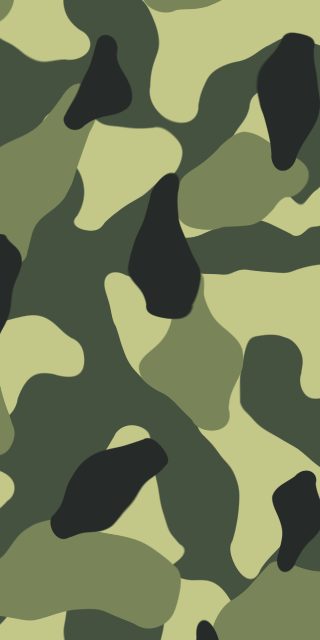
Reproduce this pattern procedurally as a Shadertoy shader.

```glsl
// Woodland camouflage: lobed pale, olive and black patches over dark green.

vec2 hash2(vec2 p) {
    p = vec2(dot(p, vec2(127.1, 311.7)), dot(p, vec2(269.5, 183.3)));
    return fract(sin(p) * 43758.5);
}

float gradientNoise(vec2 p) {
    vec2 i = floor(p), f = p - i;
    vec2 u = f * f * f * (f * (f * 6.0 - 15.0) + 10.0);
    vec2 right = vec2(1, 0), up = vec2(0, 1);
    float a = dot(hash2(i) * 2.0 - 1.0, f);
    float b = dot(hash2(i + right) * 2.0 - 1.0, f - right);
    float c = dot(hash2(i + up) * 2.0 - 1.0, f - up);
    float d = dot(hash2(i + 1.0) * 2.0 - 1.0, f - 1.0);
    return mix(mix(a, b, u.x), mix(c, d, u.x), u.y);
}

float smoothUnion(float a, float b, float k) {
    float h = max(k - abs(a - b), 0.0) / k;
    return min(a, b) - h * h * k * 0.25;
}

// Distance to an arm that starts at the origin and narrows to its tip
float taperedArm(vec2 p, vec2 tip, float radius) {
    float t = clamp(dot(p, tip) / dot(tip, tip), 0.0, 1.0);
    return length(p - tip * t) - radius * mix(1.45, 0.82, t);
}

// Bends straight outlines into soft waves
vec2 warp(vec2 p, float seed) {
    vec2 q = p + seed * 7.3;
    vec2 broad = vec2(gradientNoise(q * 3.2), gradientNoise(q * 3.2 + 31.7));
    vec2 fine = vec2(gradientNoise(q * 6.5 + 11.3), gradientNoise(q * 6.5 + 53.1));
    return p + 0.13 * broad + 0.03 * fine;
}

// Distance to a layer of many-armed patches, one per cell of a staggered grid
float patches(vec2 p, float cell, float armLength, float radius, int arms, float seed) {
    p = warp(p, seed) + cell * seed * vec2(0.37, 0.61);
    vec2 home = floor(p / cell);
    float d = 1.0;
    for (int y = -1; y <= 1; y++)
    for (int x = -1; x <= 1; x++) {
        vec2 id = home + vec2(x, y);
        vec2 place = hash2(id + seed * 17.0);
        vec2 form = hash2(id + seed * 29.0 + 5.0);
        vec2 center = id + 0.5 + 0.3 * (place - 0.5);
        center.x += 0.5 * mod(id.y, 2.0);
        float size = mix(0.8, 1.2, form.x);
        float heading = 0.6 + 2.4 * (form.y - 0.5);

        for (int k = 0; k < arms; k++) {
            vec2 vary = hash2(id + seed * 41.0 + float(k) * 3.7);
            float angle = heading + 6.2832 * float(k) / float(arms) + 1.1 * (vary.x - 0.5);
            vec2 tip = vec2(cos(angle), sin(angle)) * armLength * size * mix(0.75, 1.25, vary.y);
            d = smoothUnion(d, taperedArm(p - center * cell, tip, radius * size), 0.06);
        }
    }
    return d;
}

void mainImage(out vec4 fragColor, in vec2 fragCoord) {
    vec2 p = fragCoord / iResolution.x;
    float edge = 0.9 / iResolution.x;

    const vec3 darkGreen = vec3(0.27, 0.32, 0.25);
    const vec3 pale = vec3(0.765, 0.78, 0.535);
    const vec3 olive = vec3(0.475, 0.52, 0.35);
    const vec3 black = vec3(0.15, 0.17, 0.16);

    // Layers from bottom to top
    float paleShape = patches(p, 0.5, 0.21, 0.072, 3, 1.0);
    float oliveShape = patches(p, 0.667, 0.23, 0.098, 2, 2.0);
    float blackShape = patches(p, 0.667, 0.155, 0.055, 2, 3.0);

    vec3 color = darkGreen;
    color = mix(color, pale, smoothstep(edge, -edge, paleShape));
    color = mix(color, olive, smoothstep(edge, -edge, oliveShape));
    color = mix(color, black, smoothstep(edge, -edge, blackShape));
    fragColor = vec4(color, 1.0);
}
```
